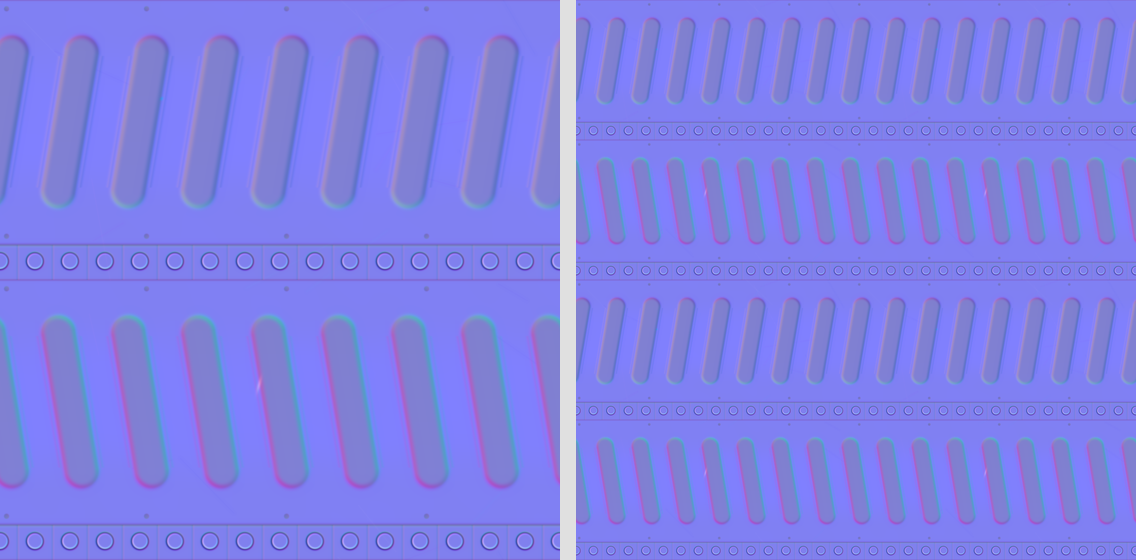
Left: one tile. Right: repeated 2 by 2.
A WebGL 1 fragment shader for this texture map:

```glsl
precision highp float;
uniform vec2 u_resolution;

const float TILE = 8.0;        // slots across the canvas
const float ROW_HEIGHT = 4.0;  // two rows, in slot widths
const float SLOT_RADIUS = 0.25;
const float RAIL_HEIGHT = 0.5;
const float SLOT_CENTER = 2.26;

float hash(float n) {
  return fract(sin(n * 12.99) * 4375.85);
}

// Offset from the nearest repeat, in -period/2 .. period/2
float wrapAround(float v, float period) {
  return mod(v + 0.5 * period, period) - 0.5 * period;
}

float bump(float d, float width) {
  float x = d / width;
  return exp(-x * x);
}

// Paired slopes of a narrow groove, peaking at +-1
float groove(float d, float width) {
  return 2.33 * d / width * bump(d, width);
}

float inside(float d, float soft) {
  return 1.0 - smoothstep(-soft, soft, d);
}

vec2 fromSegment(vec2 p, vec2 halfAxis) {
  float t = clamp(dot(p, halfAxis) / dot(halfAxis, halfAxis), -1.0, 1.0);
  return p - halfAxis * t;
}

// Inward slope encoded in a frame turned with the leaning part
vec2 turnedSlope(vec2 n, float lean) {
  return vec2(-0.87 * n.x - lean * 0.5 * n.y, lean * (0.5 * n.x + 0.87 * n.y));
}

// Sum of waves with whole periods per tile
float mottle(vec2 p) {
  vec2 a = p * 6.28318 / TILE;
  return sin(3.0 * a.x + 2.0 * sin(2.0 * a.y)) * 0.5
       + sin(7.0 * a.y - 2.0 * a.x + sin(5.0 * a.x)) * 0.3
       + sin(11.0 * a.x + 9.0 * a.y) * 0.2;
}

vec2 scratches(vec2 p) {
  vec2 sum = vec2(0.0);
  for (int i = 0; i < 24; i++) {
    float k = float(i) + 1.0;
    vec2 c = TILE * vec2(hash(k), hash(k + 37.0));
    float angle = 6.28318 * hash(k + 71.0);
    vec2 dir = vec2(cos(angle), sin(angle));
    vec2 q = vec2(wrapAround(p.x - c.x, TILE), wrapAround(p.y - c.y, TILE));
    vec2 f = fromSegment(q, dir * (0.2 + 0.6 * hash(k + 90.0)));
    sum += vec2(-dir.y, dir.x) * bump(length(f), 0.012);
  }
  return sum;
}

float chip(vec2 p, vec2 center, vec2 size) {
  vec2 q = p - center;
  q.x -= 0.25 * q.y;
  return bump(length(q / size), 1.0);
}

void main() {
  vec2 p = gl_FragCoord.xy / u_resolution * TILE;
  float soft = max(0.012, TILE / u_resolution.y);
  float y = mod(p.y, ROW_HEIGHT);
  float lean = p.y < ROW_HEIGHT ? 1.0 : -1.0;

  // Plate, brightest between the slots
  float band = 1.0 - smoothstep(0.4, 1.3, abs(y - SLOT_CENTER));
  float blue = mix(0.952, 0.995, band) + 0.005 * mottle(p);
  vec2 tilt = 0.014 * scratches(p);
  float dark = 0.0;

  // Lines flanking each slot
  vec2 q = vec2(wrapAround(p.x, 1.0), y - SLOT_CENTER);
  vec2 axis = vec2(-lean * 0.167, 0.99);
  vec2 across = normalize(vec2(axis.y, -axis.x));
  float side = dot(q, across);
  float flank = abs(side) - 0.3;
  float span = inside(abs(q.y) - 0.94, soft);
  vec2 flankSlope = turnedSlope(across * sign(side), lean);
  tilt += flankSlope * span * (0.05 * bump(flank, 0.017) + 0.025 * groove(flank, 0.025));
  blue -= 0.035 * span * bump(flank, 0.02);

  // Recessed slots with a bevelled rim
  vec2 f = fromSegment(q, axis);
  float d = length(f) - SLOT_RADIUS;
  float slot = inside(d + 0.008, 0.022);
  float rim = bump(d + 0.024, 0.042);
  tilt = mix(tilt, vec2(0.0), slot);
  tilt += turnedSlope(f / max(length(f), 0.001), lean) * rim * (lean > 0.0 ? 0.17 : 0.13);
  blue = mix(blue, 0.822 - 0.012 * q.y, slot) - 0.05 * rim;

  // Rail edges and panel seams
  float rail = inside(abs(y - 0.5 * RAIL_HEIGHT) - 0.5 * RAIL_HEIGHT, soft);
  float upper = y - RAIL_HEIGHT;
  float lower = wrapAround(y, ROW_HEIGHT);
  float seam = wrapAround(p.x - 0.255, 0.5);
  blue -= 0.02 * rail + 0.14 * bump(upper, 0.02) + 0.12 * bump(lower, 0.016);
  dark += 0.05 * bump(upper, 0.018);
  tilt.y -= 0.05 * groove(upper, 0.025) + 0.09 * bump(lower, 0.016);
  tilt.x += 0.05 * rail * groove(seam, 0.018);
  blue -= 0.06 * rail * bump(seam, 0.018);

  // Ring bolts along the rail
  vec2 ring = vec2(wrapAround(p.x, 0.5), y - 0.271);
  float ringEdge = length(ring) - 0.117;
  tilt += ring / max(length(ring), 0.001) * 0.13 * groove(ringEdge, 0.018);
  dark += 0.17 * bump(ringEdge - 0.006, 0.013) - 0.1 * bump(ringEdge + 0.018, 0.012);
  blue -= 0.12 * bump(ringEdge, 0.016);

  // Small rivets near the plate borders
  vec2 rivet = vec2(wrapAround(p.x - 0.094, 2.0), abs(y - 2.25) - 1.625);
  float head = inside(length(rivet) - 0.036, soft);
  tilt += head * rivet * 1.2;
  dark += 0.04 * head;
  blue -= 0.15 * head;

  // Two isolated nicks
  tilt += vec2(-0.15, 0.1) * chip(p, vec2(2.31, 6.59), vec2(0.025));
  tilt += vec2(0.17, 0.13) * chip(p, vec2(3.7, 2.5), vec2(0.025, 0.1));

  gl_FragColor = vec4(clamp(vec3(0.5 + tilt, blue) - dark, 0.0, 1.0), 1.0);
}
```
